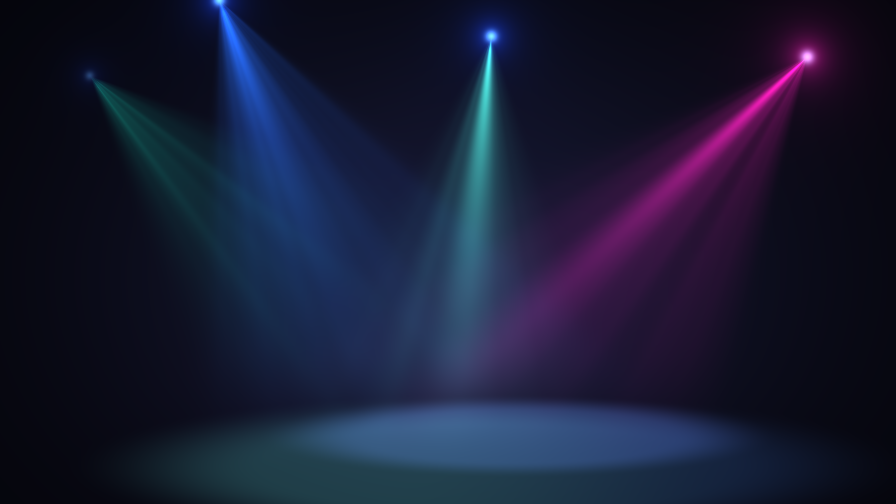
This background is drawn by a Shadertoy shader. Its source:

```glsl
// Positions are in canvas heights, angles in radians from straight down.
const vec3 NIGHT = vec3(0.014, 0.015, 0.036);
const vec3 HAZE = vec3(0.074, 0.080, 0.165);
const vec2 HAZE_CENTER = vec2(0.90, 0.45);
const vec2 HAZE_SIZE = vec2(0.70, 0.50);

const vec2 GREEN_LAMP = vec2(0.178, 0.850);
const vec2 BLUE_LAMP = vec2(0.435, 1.000);
const vec2 TEAL_LAMP = vec2(0.975, 0.928);
const vec2 PINK_LAMP = vec2(1.602, 0.887);

const vec3 GREEN = vec3(0.04, 0.48, 0.38);
const vec3 BLUE = vec3(0.11, 0.36, 0.84);
const vec3 TEAL = vec3(0.24, 0.82, 0.70);
const vec3 PINK = vec3(0.95, 0.08, 0.66);
const vec3 HALO_BLUE = vec3(0.06, 0.22, 0.90);

const vec2 POOL_CENTER = vec2(0.98, 0.070);
const vec2 POOL_SIZE = vec2(0.76, 0.135);
const vec3 POOL_LEFT = vec3(0.080, 0.195, 0.180);
const vec3 POOL_RIGHT = vec3(0.040, 0.085, 0.150);
const vec2 SPOT_CENTER = vec2(1.03, 0.134);
const vec2 SPOT_SIZE = vec2(0.47, 0.075);
const vec3 SPOT_COLOR = vec3(0.070, 0.090, 0.180);

const float STREAK_RATE = 11.0;
const float STREAK_DEPTH = 1.1;

float hash(float n) {
    n = fract(n * 0.1031);
    n *= n + 33.33;
    return fract(n * (n + n));
}

float noise(float x) {
    float cell = floor(x);
    float t = fract(x);
    return mix(hash(cell), hash(cell + 1.0), t * t * (3.0 - 2.0 * t));
}

// Fan: centre angle, half width, strength, decay. Core: the same four.
float beam(vec2 p, vec2 lamp, vec4 fan, vec4 core, float seed) {
    vec2 d = p - lamp;
    float r = length(d);
    float angle = atan(d.x, -d.y + 1e-5);

    float streak = 0.0;
    float weight = 0.65;
    for (int i = 0; i < 2; i++) {
        float rate = STREAK_RATE * float(i + 1);
        streak += weight * noise((angle + 4.0) * rate + seed);
        weight *= 0.54;
    }
    streak = 1.0 + STREAK_DEPTH * (streak - 0.5);

    float spread = 1.0 - smoothstep(0.40 * fan.y, fan.y, abs(angle - fan.x));
    float offset = (angle - core.x) / core.y;
    float wide = spread * streak * fan.z * exp(-r * fan.w);
    float narrow = exp(-offset * offset) * core.z * exp(-r * core.w);
    return (wide + narrow) * smoothstep(0.0, 0.03, r);
}

// Bright point inside a soft halo
vec3 flare(vec2 p, vec2 lamp, vec3 halo, float size, float power) {
    float r = length(p - lamp) / size;
    vec3 glow = halo * (0.75 * exp(-r * 1.7) + 0.18 * exp(-r * 0.55));
    return power * (glow + vec3(0.45, 0.75, 0.8) * exp(-r * r * 12.0));
}

float ellipse(vec2 p, vec2 center, vec2 size, float softness) {
    float edge = length((p - center) / size);
    return 1.0 - smoothstep(1.0 - softness, 1.0 + 0.3 * softness, edge);
}

void mainImage(out vec4 fragColor, in vec2 fragCoord) {
    vec2 p = fragCoord / iResolution.y;

    // Hazy backdrop
    vec2 h = (p - HAZE_CENTER) / HAZE_SIZE;
    vec3 color = NIGHT + HAZE * exp(-dot(h, h));

    // Beams, fading toward the floor
    vec3 light = GREEN * beam(p, GREEN_LAMP, vec4(0.78, 0.48, 0.36, 3.0),
                              vec4(0.72, 0.20, 0.32, 3.4), 3.0);
    light += BLUE * beam(p, BLUE_LAMP, vec4(0.42, 0.53, 0.46, 2.6),
                         vec4(0.33, 0.16, 0.95, 4.6), 17.0);
    light += TEAL * beam(p, TEAL_LAMP, vec4(-0.10, 0.46, 0.16, 1.6),
                         vec4(-0.09, 0.112, 1.20, 3.2), 29.0);
    light += PINK * beam(p, PINK_LAMP, vec4(-0.71, 0.52, 0.32, 2.3),
                         vec4(-0.81, 0.085, 0.95, 2.5), 41.0);
    color += light * smoothstep(0.06, 0.32, p.y);

    // Pools of light on the floor
    float side = smoothstep(0.8, 1.6, p.x);
    color += mix(POOL_LEFT, POOL_RIGHT, side)
           * ellipse(p, POOL_CENTER, POOL_SIZE, 0.40);
    color += SPOT_COLOR * ellipse(p, SPOT_CENTER, SPOT_SIZE, 0.34);

    // Lamps
    color += flare(p, GREEN_LAMP, HALO_BLUE, 0.030, 0.25);
    color += flare(p, BLUE_LAMP, HALO_BLUE, 0.038, 0.95);
    color += flare(p, TEAL_LAMP, HALO_BLUE, 0.038, 0.95);
    color += flare(p, PINK_LAMP, PINK, 0.044, 0.90);

    fragColor = vec4(clamp(color, 0.0, 1.0), 1.0);
}
```
